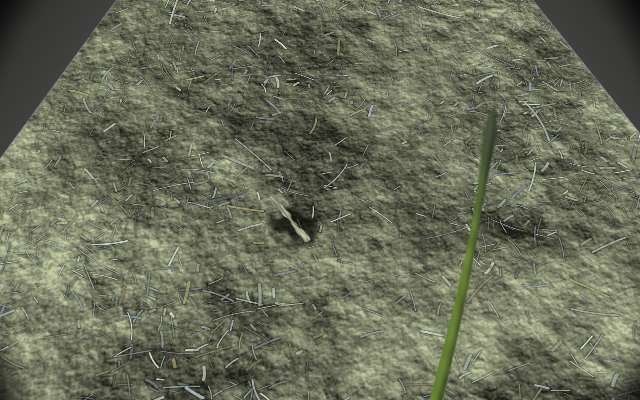
Give the GLSL for this texture, as a Shadertoy shader.

```glsl
// Dry crumbly soil strewn with pale straw, seen in perspective behind one green stalk.

float hash(vec2 p) {
    return fract(sin(dot(p, vec2(127.1, 311.7))) * 43758.5453);
}

float noise(vec2 p) {
    vec2 i = floor(p), f = fract(p);
    f = f * f * (3.0 - 2.0 * f);
    return mix(mix(hash(i), hash(i + vec2(1, 0)), f.x),
               mix(hash(i + vec2(0, 1)), hash(i + vec2(1, 1)), f.x), f.y);
}

float fbm(vec2 p) {
    float sum = 0.0, amp = 0.5;
    for (int i = 0; i < 5; i++) {
        sum += amp * noise(p);
        p = mat2(1.6, 1.2, -1.2, 1.6) * p + 7.3;
        amp *= 0.58;
    }
    return sum;
}

// Rounded clods, one per cell, of varied radius
float clods(vec2 p) {
    vec2 cell = floor(p);
    float top = 0.0;
    for (int y = -1; y <= 1; y++)
    for (int x = -1; x <= 1; x++) {
        vec2 id = cell + vec2(x, y);
        vec2 centre = id + vec2(hash(id), hash(id + 31.0));
        float radius = 0.12 + 0.5 * hash(id + 57.0);
        vec2 d = (p - centre) / radius;
        top = max(top, radius * sqrt(max(0.0, 1.0 - dot(d, d))));
    }
    return top;
}

float soilHeight(vec2 q) {
    vec2 warped = q + 0.022 * vec2(noise(q * 45.0), noise(q * 45.0 + 9.0));
    float crumbly = smoothstep(0.3, 0.7, noise(q * 5.0 + 2.0));
    return fbm(q * 14.0) + (0.1 + 0.2 * crumbly) * clods(warped * 17.0) + 0.16 * clods(warped * 38.0);
}

float segment(vec2 p, vec2 a, vec2 b) {
    vec2 ab = b - a;
    return length(p - a - ab * clamp(dot(p - a, ab) / dot(ab, ab), 0.0, 1.0));
}

// Scatters straws over a grid and lays them, with shadows, on the ground
vec3 addStraw(vec3 col, vec2 q, float scale, float share, float seed) {
    vec2 g = q * scale, cell = floor(g);
    for (int y = -1; y <= 1; y++)
    for (int x = -1; x <= 1; x++) {
        vec2 id = cell + vec2(x, y), key = id + seed;
        float cluster = smoothstep(0.3, 0.7, noise(id / scale * 4.0 + 3.0));
        if (hash(key) > share * (0.3 + 1.4 * cluster)) continue;
        float angle = 3.14159 * hash(key + 11.0);
        float size = mix(0.12, 0.6, hash(key + 23.0));
        float halfWidth = mix(0.0009, 0.0046, pow(hash(key + 37.0), 3.0));
        vec2 d = g - id - vec2(hash(key + 41.0), hash(key + 53.0));
        d = mat2(cos(angle), -sin(angle), sin(angle), cos(angle)) * d;
        d.y += 0.5 * (hash(key + 67.0) - 0.5) * d.x * d.x;
        float dist = segment(d, vec2(-size, 0), vec2(size, 0)) / scale;
        col *= 1.0 - 0.3 * (1.0 - smoothstep(halfWidth, halfWidth + 0.006, dist));
        float tint = hash(key + 79.0);
        vec3 straw = mix(vec3(0.60, 0.57, 0.41), vec3(0.74, 0.79, 0.74), smoothstep(0.15, 0.3, tint));
        straw = mix(straw, vec3(0.56, 0.60, 0.63), smoothstep(0.65, 0.75, tint));
        straw *= 0.8 + 0.4 * hash(key + 97.0) + 0.2 * (noise(d * 14.0 + key) - 0.5);
        float cover = 1.0 - smoothstep(halfWidth - 0.001, halfWidth + 0.0018, dist);
        col = mix(col, straw, cover * mix(0.5, 1.0, hash(key + 83.0)));
    }
    return col;
}

void mainImage(out vec4 fragColor, in vec2 fragCoord) {
    vec2 p = (fragCoord - 0.5 * iResolution.xy) / iResolution.y + vec2(0.8, 0.5);
    vec2 q = vec2(p.x - 0.8, p.y * 1.15) * (1.0 + 0.5 * p.y);

    // Soil lit from the upper right, with broad hollows
    float height = soilHeight(q);
    float slope = height - soilHeight(q + vec2(0.004, 0.007));
    float broad = fbm(q * 3.5 + 20.0) - 0.56;
    float light = 0.455 + 0.95 * slope + 0.5 * broad + 0.32 * (height - 0.63);
    light += 0.13 * (noise(q * 170.0) - 0.5);
    vec2 furrow = p - vec2(0.64, 0.74), dip = p - vec2(0.60, 0.22);
    light -= 0.13 * exp(-dot(furrow, furrow) * 14.0) + 0.15 * exp(-dot(dip, dip) * 60.0);
    light += 0.08 * smoothstep(0.5, 0.8, abs(p.x - 0.8));
    vec3 col = vec3(0.98, 1.02, 0.82) * clamp(light, 0.12, 0.78);

    // Deep hole with a ragged chunk of stem lying across it
    vec2 hole = (p - vec2(0.735, 0.435)) / vec2(0.06, 0.05);
    col *= 1.0 - 0.7 * smoothstep(1.3, 0.4, length(hole) + 0.9 * (noise(q * 40.0) - 0.5));

    col = addStraw(col, q, 24.0, 0.32, 410.0);
    col = addStraw(col, q, 15.0, 0.5, 5.0);
    col = addStraw(col, q, 9.0, 0.55, 130.0);
    col = addStraw(col, q, 5.5, 0.32, 270.0);

    float chunk = segment(p, vec2(0.682, 0.505), vec2(0.765, 0.405)) + 0.012 * (noise(p * 60.0) - 0.4);
    vec3 bark = vec3(0.70, 0.70, 0.58) * (0.6 + 0.6 * noise(vec2(p.x * 1.2 + p.y, p.x - p.y) * vec2(240, 40)));
    col = mix(col, bark, 1.0 - smoothstep(0.007, 0.011, chunk));

    // Green stalk, thinning upward to a dark blurred tip
    float axis = 1.09 + 0.2 * p.y + 0.012 * sin(p.y * 4.5);
    float halfWidth = mix(0.016, 0.010, smoothstep(0.0, 0.5, p.y)) + 0.006 * smoothstep(0.52, 0.66, p.y);
    halfWidth *= 1.0 - smoothstep(0.66, 0.77, p.y);
    float across = p.x - axis, blur = mix(0.002, 0.007, p.y);
    float stalk = smoothstep(halfWidth + blur, halfWidth - blur, abs(across));
    stalk *= 1.0 - smoothstep(0.72, 0.76, p.y);
    vec3 green = mix(vec3(0.40, 0.50, 0.21), vec3(0.27, 0.32, 0.23), smoothstep(0.35, 0.7, p.y));
    green *= 1.0 - 0.3 * smoothstep(-0.004, 0.012, across) + 0.2 * (noise(p * vec2(60, 25)) - 0.5);
    col = mix(col, green, stalk);

    // Grey backdrop beyond the slanted sides, with a violet fringe
    float side = min(p.x - (p.y - 0.604) * 0.732, 1.6 - (p.y - 0.667) * 0.801 - p.x);
    col = mix(col, vec3(0.55, 0.50, 0.68), 0.5 * (1.0 - smoothstep(0.0, 0.007, side)));
    vec3 backdrop = vec3(0.25, 0.25, 0.245) + 0.25 * min(side, 0.0);
    col = mix(backdrop, col, smoothstep(-0.002, 0.002, side));

    // Lens vignette
    col *= 1.0 - 0.8 * smoothstep(0.83, 0.96, length(p - vec2(0.8, 0.5)));
    fragColor = vec4(col, 1.0);
}
```
